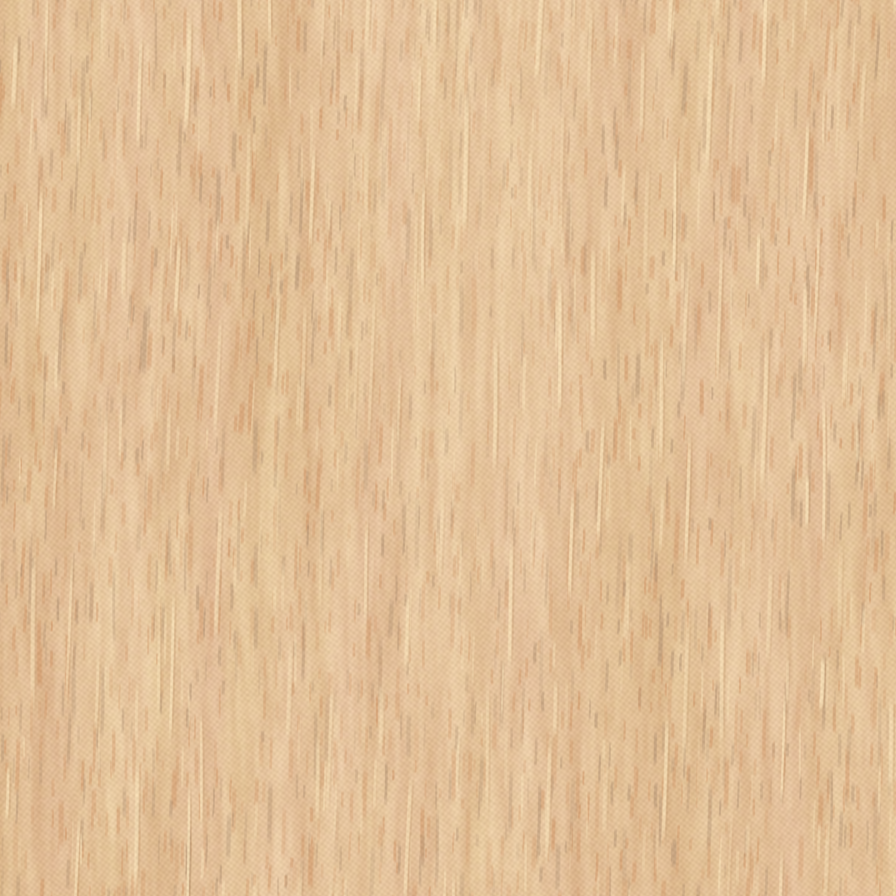
Reproduce this texture procedurally as a Shadertoy shader.

```glsl
const vec3 PALE_WOOD = vec3(0.922, 0.808, 0.655);
const vec3 TAN_WOOD = vec3(0.862, 0.712, 0.552);
const vec3 GREY_PORE = vec3(0.71, 0.585, 0.46);
const vec3 ORANGE_PORE = vec3(0.82, 0.60, 0.42);
const vec3 CREAM_RIDGE = vec3(0.965, 0.875, 0.715);
const vec3 RIDGE_SHADE = vec3(0.76, 0.60, 0.43);
const vec3 WARM_SHIFT = vec3(0.012, -0.008, 0.040);

const float BAND_CONTRAST = 0.80;
const float FIBRE_CONTRAST = 0.62;
const float HAIR_CONTRAST = 0.55;
const float PRINT_FREQ = 205.0;    // print screen dots per canvas
const float PRINT_DEPTH = 0.011;
const float SPECKLE_DEPTH = 0.028;
const float LEAN = 0.022;          // mean slant of the streaks

float hash(vec2 p) {
    return fract(sin(dot(p, vec2(127.1, 311.7))) * 43758.5453);
}

float noise(vec2 p) {
    vec2 i = floor(p), f = fract(p);
    f = f * f * (3.0 - 2.0 * f);
    return mix(mix(hash(i), hash(i + vec2(1, 0)), f.x),
               mix(hash(i + vec2(0, 1)), hash(i + vec2(1, 1)), f.x), f.y);
}

// One vertical strand, shifted at random along its length
float strand(float column, float y) {
    y += hash(vec2(column, 3.7)) * 19.0;
    float i = floor(y);
    return mix(hash(vec2(column, i)), hash(vec2(column, i + 1.0)),
               smoothstep(0.0, 1.0, y - i));
}

float fibre(vec2 p) {
    float i = floor(p.x);
    return mix(strand(i, p.y), strand(i + 1.0, p.y), smoothstep(0.0, 1.0, p.x - i));
}

// Scattered tapering strokes, one candidate per cell
float streaks(vec2 p, vec2 cell, float halfWidth, float density, float seed) {
    float pixel = 1.0 / iResolution.y;
    float cover = 0.0;
    float column = floor(p.x / cell.x);
    for (float k = -1.0; k <= 1.0; k++) {
        float c = column + k;
        float y = p.y / cell.y + hash(vec2(c, seed)) * 7.0;
        vec2 id = vec2(c, floor(y)) + seed * 13.0;
        float halfLength = mix(0.16, 0.48, hash(id + 0.3));
        float middle = mix(halfLength, 1.0 - halfLength, hash(id + 0.5));
        float along = (fract(y) - middle) / halfLength;
        float rise = along * halfLength * cell.y;
        float slant = LEAN + 0.045 * (hash(id + 0.7) - 0.5);
        float bend = 0.002 * (hash(id + 0.9) - 0.5) * along * along;
        float centre = (c + hash(id + 0.1)) * cell.x + slant * rise + bend;
        float width = halfWidth * mix(0.6, 1.3, hash(id + 1.1));
        float across = abs(p.x - centre);
        float body = 1.0 - smoothstep(width * 0.3, width + 0.6 * pixel, across);
        float taper = 1.0 - smoothstep(0.55, 1.0, abs(along));
        float strength = step(hash(id + 1.3), density) * mix(0.35, 1.0, hash(id + 1.7));
        cover = max(cover, body * taper * strength);
    }
    return cover;
}

void mainImage(out vec4 fragColor, in vec2 fragCoord) {
    vec2 uv = fragCoord / iResolution.y;
    vec2 p = uv;
    p.x += 0.012 * (noise(vec2(uv.x * 4.0, uv.y * 2.5)) - 0.5) - LEAN * 0.4 * uv.y;

    // Broad bands, fibres and fine hairs
    float band = 0.6 * noise(vec2(p.x * 9.0, p.y * 0.9) + 4.0)
               + 0.4 * fibre(vec2(p.x * 26.0, p.y * 1.8));
    float fibres = fibre(vec2(p.x * 75.0 + 40.0, p.y * 7.0));
    float hairs = fibre(vec2(p.x * 190.0 + 300.0, p.y * 20.0));
    float tone = 0.54 + BAND_CONTRAST * (band - 0.5)
               + FIBRE_CONTRAST * (fibres - 0.5) + HAIR_CONTRAST * (hairs - 0.5);
    vec3 color = mix(TAN_WOOD, PALE_WOOD, tone);
    float warmth = 0.6 * fibre(vec2(p.x * 34.0 + 70.0, p.y * 3.0))
                 + 0.4 * noise(uv * 150.0);
    color += WARM_SHIFT * (warmth - 0.5);

    // Soft pores, denser in the darker bands
    float poreDepth = mix(0.62, 0.36, smoothstep(0.3, 0.7, band));
    float orange = max(streaks(p, vec2(0.019, 0.085), 0.0030, 0.55, 1.0),
                       streaks(p, vec2(0.011, 0.045), 0.0018, 0.45, 2.0));
    float grey = max(streaks(p, vec2(0.024, 0.110), 0.0026, 0.50, 3.0),
                     streaks(p, vec2(0.015, 0.050), 0.0018, 0.40, 4.0));
    color = mix(color, ORANGE_PORE, poreDepth * orange);
    color = mix(color, GREY_PORE, poreDepth * grey);

    // Raised cream ridges with a thin shaded side
    vec2 ridgeCell = vec2(0.036, 0.210);
    float shade = streaks(p - vec2(0.0026, 0.0), ridgeCell, 0.0020, 0.72, 5.0);
    float ridge = streaks(p, ridgeCell, 0.0024, 0.72, 5.0);
    float thinRidge = streaks(p, vec2(0.026, 0.090), 0.0016, 0.45, 6.0);
    color = mix(color, RIDGE_SHADE, 0.38 * shade);
    color = mix(color, CREAM_RIDGE, max(0.85 * ridge, 0.55 * thinRidge));

    // Fine print screen and paper speckle
    vec2 screen = mat2(0.80, 0.60, -0.60, 0.80) * uv * PRINT_FREQ * 6.2832;
    float visible = smoothstep(1.5, 2.4, iResolution.y / PRINT_FREQ);
    color += PRINT_DEPTH * visible * (sin(screen.x) + sin(screen.y));
    color += SPECKLE_DEPTH * (noise(uv * 330.0) - 0.5);

    fragColor = vec4(clamp(color, 0.0, 1.0), 1.0);
}
```
